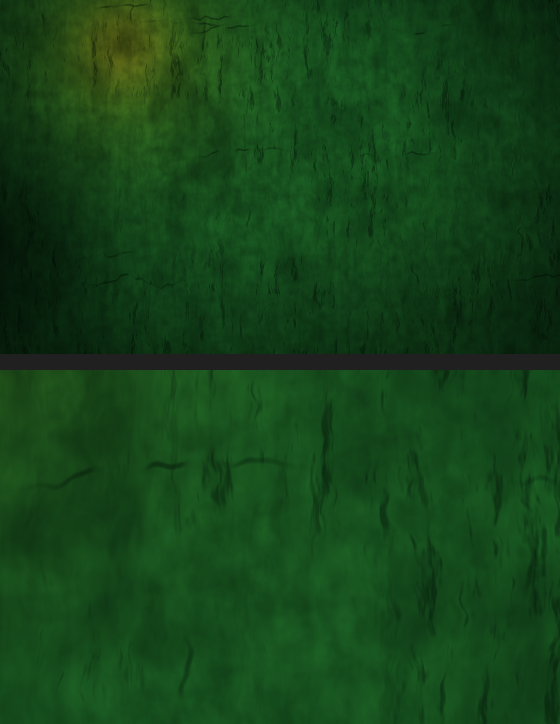
Top, the full canvas; bottom, a detail of the centre.
A WebGL 2 fragment shader for this texture:

```glsl
#version 300 es
precision highp float;
// Dark green weathered wall with vertical grain, hairline cracks and a warm glow at the upper left.
uniform vec2 u_resolution;
out vec4 fragColor;

float hash(vec2 p) {
    return fract(sin(dot(p, vec2(127.1, 311.7))) * 43758.5453);
}

float noise(vec2 p) {
    vec2 i = floor(p), f = fract(p);
    f = f * f * (3.0 - 2.0 * f);
    return mix(mix(hash(i), hash(i + vec2(1, 0)), f.x),
               mix(hash(i + vec2(0, 1)), hash(i + vec2(1, 1)), f.x), f.y);
}

float fbm(vec2 p) {
    float sum = 0.0, amp = 0.5;
    for (int i = 0; i < 5; i++) {
        sum += amp * noise(p);
        p = mat2(1.6, 1.2, -1.2, 1.6) * p + 17.3;
        amp *= 0.5;
    }
    return sum / 0.97;
}

// Layered noise that keeps its stretch at every scale.
float grain(vec2 p) {
    float sum = 0.0, amp = 0.4;
    for (int i = 0; i < 4; i++) {
        sum += amp * noise(p);
        p = p * vec2(1.9, 2.1) + 23.7;
        amp *= 0.75;
    }
    return sum / 1.094;
}

// Scattered wavering hairlines that run along x, fading at their ends.
float hairlines(vec2 p, float seed, float reach) {
    float ink = 0.0;
    for (float i = 0.0; i < 13.0; i++) {
        vec2 centre = vec2(hash(vec2(i, seed)), hash(vec2(seed, i + 7.0))) * 1.6;
        vec2 d = p - centre;
        float halfLength = reach * (0.35 + 0.65 * hash(vec2(i + 3.0, seed)));
        d.y += 0.04 * (noise(vec2(p.x * 11.0, i + seed)) - 0.5)
             + 0.014 * (noise(vec2(p.x * 55.0, i + seed)) - 0.5);
        float line = 1.0 - smoothstep(0.0006, 0.0042, abs(d.y));
        float fade = 1.0 - smoothstep(0.4, 1.0, abs(d.x) / halfLength);
        float gaps = smoothstep(0.2, 0.6, noise(vec2(p.x * 38.0, i * 5.0 + seed)));
        ink = max(ink, line * fade * gaps);
    }
    return ink;
}

void main() {
    vec2 uv = gl_FragCoord.xy / u_resolution;
    vec2 p = gl_FragCoord.xy / u_resolution.y;

    // Base green, lime halo and ochre core
    vec2 fromGlow = p - vec2(0.34, 0.87);
    float r2 = dot(fromGlow, fromGlow);
    vec3 color = vec3(0.09, 0.325, 0.122);
    color = mix(color, vec3(0.23, 0.41, 0.1), 0.9 * exp(-r2 / 0.095));
    color = mix(color, vec3(0.48, 0.44, 0.09), 0.7 * exp(-r2 / 0.018));

    // Uneven vignette with a deeper shadow at the lower left
    float mottle = fbm(p * 7.0);
    float edge = length((uv - vec2(0.47, 0.62)) * vec2(1.55, 1.25)) + 0.4 * (mottle - 0.5);
    float tone = 1.0 - 0.6 * smoothstep(0.22, 1.2, edge);
    vec2 fromShadow = (uv - vec2(0.0, 0.3)) / vec2(0.17, 0.32);
    tone *= 1.0 - 0.52 * exp(-dot(fromShadow, fromShadow));

    // Blotches, speckle and ragged vertical grain
    float speckle = fbm(p * 45.0 + 5.0);
    vec2 q = p + vec2(0.016 * (noise(p * 14.0) - 0.5) + 0.006 * (noise(p * 60.0) - 0.5), 0.0);
    float streaks = grain(q * vec2(44.0, 7.0));
    tone *= 1.0 + 0.3 * (mottle - 0.5) + 0.34 * (streaks - 0.5) + 0.42 * (speckle - 0.5);

    // Thin dark scratches gathered in patches
    float patches = smoothstep(0.38, 0.68, fbm(p * 5.0 + 11.0) + 0.12 * smoothstep(0.3, 1.0, edge));
    float scratch = grain(q * vec2(75.0, 11.0) + 71.0) + 0.35 * (speckle - 0.5);
    tone *= 1.0 - 0.36 * smoothstep(0.56, 0.78, scratch) * (0.2 + 0.8 * patches);

    // Worn dark stains with ragged rims
    float stain = fbm(p * vec2(11.0, 9.0) + 41.0) + 0.25 * (speckle - 0.5);
    tone *= 1.0 - 0.2 * smoothstep(0.56, 0.76, stain);

    // Mostly level cracks and a few short upright ones
    tone *= 1.0 - 0.34 * hairlines(p, 3.7, 0.17);
    tone *= 1.0 - 0.3 * hairlines(p.yx, 23.1, 0.08);

    // Shadows lose red first
    color *= pow(vec3(max(tone, 0.02)), vec3(1.25, 1.0, 1.02));
    fragColor = vec4(color, 1.0);
}
```
